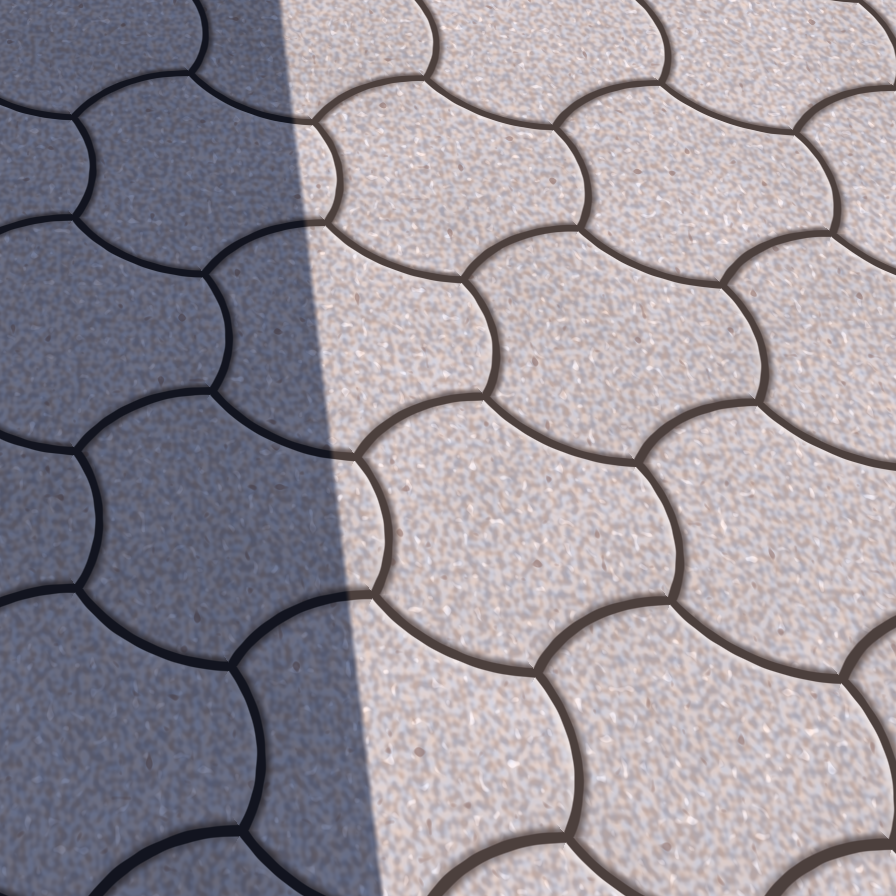
A WebGL 1 fragment shader for this texture:

```glsl
precision highp float;

uniform vec2 u_resolution;

#define TILE_RADIUS 0.57735
#define ROW_STEP 0.866025
#define JOINT_HALF 0.0135
#define BEVEL_WIDTH 0.032
#define LIGHT_DIR vec2(0.866, 0.5)
#define STONE_PALE vec3(0.85, 0.81, 0.82)
#define STONE_DEEP vec3(0.71, 0.66, 0.67)
#define RIM_COLOR vec3(0.94, 0.91, 0.91)
#define RUST_COLOR vec3(0.58, 0.46, 0.44)
#define JOINT_SUN vec3(0.30, 0.25, 0.24)
#define JOINT_SHADE vec3(0.07, 0.08, 0.12)
#define SHADE_TINT vec3(0.475, 0.52, 0.615)

float hash(vec2 p) {
  vec3 q = fract(vec3(p.xyx) * 0.1031);
  q += dot(q, q.yzx + 33.33);
  return fract((q.x + q.y) * q.z);
}

float cornerSlope(vec2 cell, vec2 offset) {
  float angle = 6.28318 * hash(cell);
  return dot(vec2(cos(angle), sin(angle)), offset);
}

float gradientNoise(vec2 p) {
  vec2 i = floor(p), f = fract(p);
  vec2 s = f * f * f * (f * (f * 6.0 - 15.0) + 10.0);
  vec2 e = vec2(1.0, 0.0);
  float low = mix(cornerSlope(i, f), cornerSlope(i + e, f - e), s.x);
  float high = mix(cornerSlope(i + e.yx, f - e.yx), cornerSlope(i + 1.0, f - 1.0), s.x);
  return mix(low, high, s.y);
}

// Canvas to ground plane: xy in tile widths, z is the perspective scale.
vec3 groundPlane(vec2 uv) {
  vec2 s = vec2(uv.x, 1.0 - uv.y);
  vec2 across = vec2(0.2624, 0.0055);
  vec2 down = vec2(-0.0044, 0.147) + 0.0694 * s;
  vec2 rel = s - vec2(0.4753, 0.0872);
  float det = across.x * down.y - across.y * down.x;
  float u = (rel.x * down.y - rel.y * down.x) / det;
  float v = (across.x * rel.y - across.y * rel.x) / det;
  return vec3(u, TILE_RADIUS - ROW_STEP * v, 1.0 - 0.0694 * v);
}

// Each tile owns three 60 degree arcs; its other sides belong to neighbours.
// Returns the joint distance, and gives the tile id and outward normal.
float paving(vec2 p, out vec2 tile, out vec2 normal) {
  float nearest = 10.0, closestCentre = 10.0;
  float baseRow = floor(p.y / ROW_STEP + 0.5);
  bool owned = false;
  tile = vec2(0.0);
  normal = vec2(1.0, 0.0);
  for (int j = -1; j <= 1; j++) {
    for (int i = -1; i <= 1; i++) {
      float row = baseRow + float(j);
      float stagger = 0.5 * mod(row, 2.0);
      float column = floor(p.x - stagger + 0.5) + float(i);
      vec2 q = p - vec2(column + stagger, row * ROW_STEP);
      float r = length(q);
      float angle = atan(q.y, q.x + 1e-6);
      angle -= 2.094395 * floor(angle / 2.094395 + 0.5);
      bool inArc = abs(angle) <= 0.5237;
      float d = r - TILE_RADIUS;
      if (inArc && abs(d) < nearest) {
        nearest = abs(d);
        normal = (d < 0.0 ? q : -q) / max(r, 1e-4);
      }
      bool inPie = inArc && d < 0.0;
      if (inPie || (!owned && r < closestCentre)) {
        tile = vec2(column, row);
        closestCentre = r;
        owned = owned || inPie;
      }
    }
  }
  return nearest;
}

// Speckled concrete with pale and rusty pebbles.
vec3 concrete(vec2 p, vec2 tile) {
  vec2 g = p * vec2(1.0, 0.75) + tile * 0.37;
  float grain = gradientNoise(g * 47.0) + 0.6 * gradientNoise(g * 26.0 + 7.3);
  float hue = gradientNoise(g * 34.0 + 41.7);
  float wear = gradientNoise(p * 2.3 + 3.1);
  vec3 color = mix(STONE_DEEP, STONE_PALE, smoothstep(-0.6, 0.5, grain));
  color += hue * vec3(0.07, 0.0, -0.07);
  color += 0.12 * smoothstep(0.3, 0.5, gradientNoise(g * 29.0 + 93.1));
  color = mix(color, RUST_COLOR, 0.6 * smoothstep(0.42, 0.56, gradientNoise(g * 22.0 + 57.9)));
  return color * (1.0 + 0.05 * wear + 0.04 * (hash(tile + 19.0) - 0.5));
}

void main() {
  vec2 uv = gl_FragCoord.xy / u_resolution;
  vec3 ground = groundPlane(uv);
  vec2 p = ground.xy;
  float pixel = 3.8 * ground.z / min(u_resolution.x, u_resolution.y);

  vec2 tile, normal;
  float d = paving(p, tile, normal) + 0.003 * gradientNoise(p * 14.0);
  float halfWidth = JOINT_HALF * mix(1.0, 1.35, abs(normal.y));
  float joint = 1.0 - smoothstep(halfWidth - pixel, halfWidth + pixel, d);
  float bevel = 1.0 - smoothstep(halfWidth, halfWidth + BEVEL_WIDTH, d);

  // Straight shadow edge falling across the tiles.
  float edge = 0.427 - 0.1146 * uv.y;
  float shade = 1.0 - smoothstep(-0.004, 0.004, uv.x - edge);

  // Bevels facing the light glow, the others darken.
  float facing = dot(normal, LIGHT_DIR);
  vec3 color = concrete(p, tile);
  color = mix(color, RIM_COLOR, bevel * max(facing, 0.0) * (0.9 - 0.3 * shade));
  color = mix(color, JOINT_SUN, bevel * clamp(0.5 - 0.6 * facing, 0.0, 0.65));
  color *= mix(vec3(1.0), SHADE_TINT, shade);
  color = mix(color, mix(JOINT_SUN, JOINT_SHADE, shade), joint);
  gl_FragColor = vec4(clamp(color, 0.0, 1.0), 1.0);
}
```
